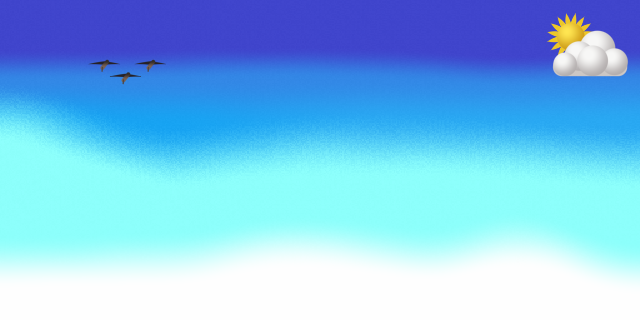
A Shadertoy shader for this background:

```glsl
float hash(vec2 p) {
    return fract(sin(dot(p, vec2(127.1, 311.7))) * 43758.55);
}

float noise(vec2 p) {
    vec2 i = floor(p), f = fract(p);
    f = f * f * (3.0 - 2.0 * f);
    return mix(mix(hash(i), hash(i + vec2(1, 0)), f.x),
               mix(hash(i + vec2(0, 1)), hash(i + vec2(1, 1)), f.x), f.y);
}

float bump(float x, float centre, float width) {
    float t = (x - centre) / width;
    return exp(-t * t);
}

float cover(float d, float pixel) {
    return smoothstep(pixel, -pixel, d);
}

float segment(vec2 p, vec2 a, vec2 b) {
    vec2 ab = b - a;
    return length(p - a - ab * clamp(dot(p - a, ab) / dot(ab, ab), 0.0, 1.0));
}

// Soft bands whose borders drift across the canvas
vec3 sky(vec2 p) {
    float x = p.x;
    float grain = hash(floor(p * 256.0)) - 0.5;
    float depth = 1.0 - p.y + 0.012 * (noise(p * vec2(5.0, 9.0)) - 0.5);
    float indigoEdge = 0.197 + 0.022 * bump(x, 1.6, 0.25) - 0.01 * bump(x, 0.8, 0.25);
    float cyanEdge = 0.45 - 0.1 * bump(x, 0.0, 0.25) + 0.04 * bump(x, 0.55, 0.2)
                   + 0.04 * smoothstep(1.3, 2.0, x);
    float whiteEdge = 0.82 - 0.06 * bump(x, 0.95, 0.3) - 0.065 * bump(x, 1.62, 0.22)
                    + 0.03 * smoothstep(1.7, 2.0, x);

    vec3 indigo = vec3(0.25, 0.27, 0.8);
    vec3 blue = vec3(0.2, 0.53, 0.9);
    vec3 azure = mix(vec3(0.09, 0.64, 0.95), vec3(0.16, 0.66, 0.95), smoothstep(0.5, 1.2, x));
    vec3 cyan = vec3(0.55, 1.0, 0.985);

    vec3 col = mix(indigo, blue, smoothstep(-0.045, 0.055, depth - indigoEdge));
    col = mix(col, azure, smoothstep(0.24, 0.39, depth));
    col = mix(col, cyan, smoothstep(-0.095, 0.1, depth - cyanEdge + 0.018 * grain));
    col = mix(col, vec3(0.995), smoothstep(-0.09, 0.08, depth - whiteEdge));
    return col + 0.012 * grain * smoothstep(0.9, 0.6, depth);
}

// Disc with a ring of pointed rays
void drawSun(inout vec3 col, vec2 p, float pixel) {
    float r = length(p);
    float sector = 6.28319 / 16.0;
    float a = abs(mod(atan(p.y, p.x), sector) - 0.5 * sector) / (0.5 * sector);
    float rays = 0.45 * (r - mix(0.074, 0.043, a));
    col = mix(col, vec3(0.93, 0.78, 0.16), cover(rays, pixel));
    float shade = smoothstep(0.0, 0.065, length(p - vec2(-0.012, 0.016)));
    vec3 gold = mix(vec3(1.0, 0.9, 0.32), vec3(0.8, 0.6, 0.08), shade);
    col = mix(col, gold, cover(r - 0.043, pixel));
}

// Rounded puffs on a flat base, each lit from the upper left
void drawCloud(inout vec3 col, vec2 p, float pixel) {
    vec3 puffs[5] = vec3[5](
        vec3(1.867, 0.848, 0.056), vec3(1.81, 0.825, 0.046), vec3(1.766, 0.799, 0.037),
        vec3(1.92, 0.807, 0.042), vec3(1.852, 0.81, 0.048));
    float floorCut = cover(0.762 - p.y, pixel);
    vec2 q = abs(p - vec2(1.844, 0.79)) - vec2(0.088, 0.0);
    float base = length(max(q, 0.0)) - 0.028;
    col = mix(col, vec3(0.8, 0.78, 0.77), cover(base, pixel));
    for (int i = 0; i < 5; i++) {
        vec2 local = (p - puffs[i].xy) / puffs[i].z;
        float shade = smoothstep(0.2, 1.5, length(local - vec2(-0.25, 0.4)));
        vec3 tint = mix(vec3(0.97, 0.97, 0.965), vec3(0.7, 0.68, 0.68), shade);
        col = mix(col, tint, floorCut * cover((length(local) - 1.0) * puffs[i].z, pixel));
    }
}

// Spread tapering wings and a tilted body
void drawBird(inout vec3 col, vec2 p, float pixel) {
    float span = abs(p.x);
    float wing = abs(p.y - 0.004 + 0.07 * span * span / 0.05) - 0.0055 * (1.0 - span / 0.05);
    wing = max(wing, span - 0.048);
    col = mix(col, vec3(0.15, 0.13, 0.15), cover(wing, pixel));
    float body = segment(p, vec2(-0.006, -0.011), vec2(0.009, 0.008)) - 0.006;
    vec3 feather = mix(vec3(0.48, 0.38, 0.32), vec3(0.2, 0.17, 0.16),
                       smoothstep(-0.008, 0.01, p.y));
    col = mix(col, feather, cover(body, pixel));
    float tail = segment(p, vec2(-0.006, -0.01), vec2(-0.007, -0.021)) - 0.002;
    col = mix(col, vec3(0.3, 0.27, 0.27), cover(tail, pixel));
}

void mainImage(out vec4 fragColor, in vec2 fragCoord) {
    float pixel = 0.75 / iResolution.y;
    vec2 p = fragCoord / iResolution.xy * vec2(2.0, 1.0);
    vec3 col = sky(p);

    drawSun(col, p - vec2(1.784, 0.885), pixel);
    drawCloud(col, p, pixel);

    // Three birds, the middle one lower
    for (int i = 0; i < 3; i++) {
        float dip = float(i % 2);
        vec2 perch = vec2(0.326 + 0.072 * float(i) - 0.006 * dip, 0.799 - 0.039 * dip);
        drawBird(col, p - perch, pixel);
    }
    fragColor = vec4(clamp(col, 0.0, 1.0), 1.0);
}
```
